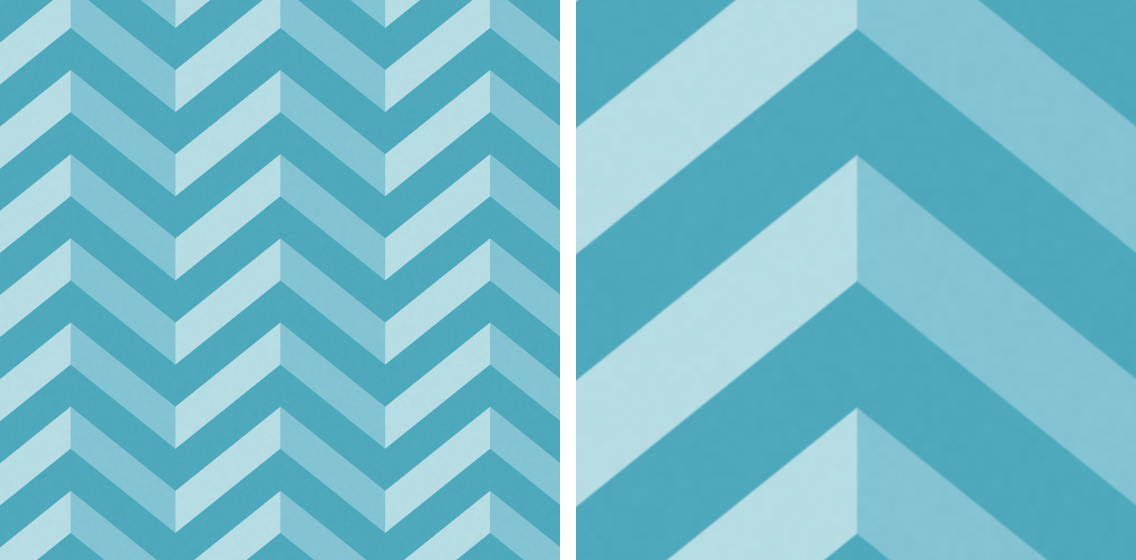
Left: the whole. Right: its middle third, enlarged.
This pattern is drawn by a WebGL 1 fragment shader. Its source:

```glsl
precision highp float;
// Teal chevrons: folded zigzag bands, pale on the rising side and mid blue
// on the falling side. A triangle wave bends horizontal stripes, a second
// stripe test picks the side, and faint value noise adds a printed grain.

uniform vec2 u_resolution;

const vec2 PERIOD = vec2(0.3745, 0.1503);  // zigzag width, row height
const vec2 PEAK = vec2(0.5006, 0.8750);    // top corner of one band
const float FOLD_DROP = 1.0;               // rows from peak to valley
const float SOFTNESS = 0.0011;             // edge half width, canvas units
const float GRAIN_CELLS = 190.0;
const float GRAIN_STRENGTH = 0.012;

const vec3 TEAL = vec3(0.305, 0.660, 0.735);
const vec3 MID_BLUE = vec3(0.515, 0.765, 0.822);
const vec3 PALE_BLUE = vec3(0.715, 0.862, 0.893);

float hash(vec2 p) {
  vec3 q = fract(p.xyx * 0.1031);
  q += dot(q, q.yzx + 33.33);
  return fract((q.x + q.y) * q.z);
}

float valueNoise(vec2 p) {
  vec2 cell = floor(p);
  vec2 f = fract(p);
  f = f * f * (3.0 - 2.0 * f);
  float low = mix(hash(cell), hash(cell + vec2(1.0, 0.0)), f.x);
  float high = mix(hash(cell + vec2(0.0, 1.0)), hash(cell + 1.0), f.x);
  return mix(low, high, f.y);
}

// Signed distance, in periods, inside the first half of each period.
float halfStripe(float t) {
  return 0.25 - abs(fract(t + 0.25) - 0.5);
}

float coverage(float distanceInside, float softness) {
  return smoothstep(-softness, softness, distanceInside);
}

vec3 chevrons(vec2 uv, float softness) {
  // Column coordinate runs from -0.5 to 0.5 with the peak at zero.
  float column = fract((uv.x - PEAK.x) / PERIOD.x + 0.5) - 0.5;
  float row = (PEAK.y - uv.y) / PERIOD.y - 2.0 * FOLD_DROP * abs(column);

  // Divide by the slope of the row coordinate to get canvas distance.
  float slope = length(vec2(2.0 * FOLD_DROP / PERIOD.x, 1.0 / PERIOD.y));
  float band = coverage(halfStripe(row) / slope, softness);
  float falling = coverage(halfStripe(column) * PERIOD.x, softness);

  return mix(TEAL, mix(PALE_BLUE, MID_BLUE, falling), band);
}

void main() {
  vec2 uv = gl_FragCoord.xy / u_resolution;
  float softness = max(SOFTNESS, 0.7 / min(u_resolution.x, u_resolution.y));
  vec3 color = chevrons(uv, softness);

  // Subtle uneven ink
  color += GRAIN_STRENGTH * (valueNoise(uv * GRAIN_CELLS) - 0.5);
  gl_FragColor = vec4(color, 1.0);
}
```
